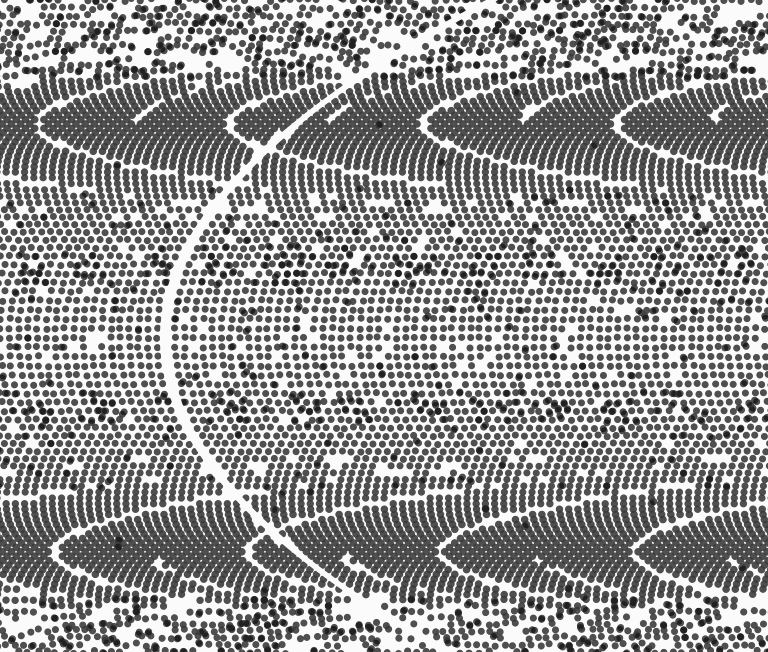
Reproduce this pattern procedurally as a Shadertoy shader.

```glsl
// Grey dots in bowed rows, packed into two bands with white chevrons and a white arc.

const float BAND = 27.86;  // distance from the axis to each dense band
const float ROWS = 31.01;  // rows between the axis and a band
const float COLUMN = 1.2;  // spacing of dots along a row

// Hash without sine
float hash(vec2 p) {
    vec3 q = fract(vec3(p.xyx) * 0.1031);
    q += dot(q, q.yzx + 33.33);
    return fract((q.x + q.y) * q.z);
}

// Height of a row: loose at the axis, tight inside the bands
float rowHeight(float row) {
    return 0.8984 * row + 3.213 * sin(row * 3.14159 / ROWS);
}

float rowPitch(float row) {
    return 0.8984 + 0.3255 * cos(row * 3.14159 / ROWS);
}

// Nearest row to a height, by Newton steps
float rowAt(float y) {
    float row = y / 0.8984;
    for (int k = 0; k < 6; k++) row -= (rowHeight(row) - y) / rowPitch(row);
    return floor(row + 0.5);
}

// Distance to the large parabolic arc
float arcDistance(vec2 p) {
    return abs(p.x - 21.5 - 0.022 * p.y * p.y) / length(vec2(1.0, 0.044 * p.y));
}

// True where dots are left out: arc, chevrons, ragged outer rows, thin middle
bool isGap(vec2 p, vec2 id) {
    float outward = abs(p.y) - BAND;
    float tip = p.y > 0.0 ? 4.95 : 7.16;
    float u = (p.x - tip - 0.42 * outward * outward) / 25.1;
    float slope = length(vec2(1.0, 0.84 * outward));
    float chevron = abs(fract(u + 0.5) - 0.5) * 25.1 / slope;
    float halfChevron = abs(fract(u) - 0.5) * 25.1 / slope;
    float width = 0.5 - 0.025 * abs(outward);
    bool inBand = outward > -13.0 && outward < 10.0;
    float chance = hash(id + 5.0);
    float pairChance = hash(floor(id * vec2(0.5, 1.0)) + 11.0);
    float lens = 0.5 + 0.5 * cos(6.28318 * (p.x - 37.0) / 12.5);
    return arcDistance(p) < mix(0.75, 0.5, min(abs(p.y) / BAND, 1.0))
        || (inBand && chevron < width && (outward > -8.0 || chance < 0.6))
        || (inBand && outward > 0.1 && halfChevron < width - 0.06 && chance < 0.85)
        || (outward > 5.5 && pairChance < 0.18)
        || (abs(p.y) < 18.0 && chance < 0.04)
        || (abs(p.y) < 3.0 && chance < 0.25 * lens * lens);
}

// Chance that a dot is doubled, in clusters along two strips
float doubling(vec2 p) {
    float strip = (abs(p.y) - 9.1) / 2.0;
    float start = p.y > 0.0 ? 3.65 : 5.2;
    float cluster = 0.5 + 0.5 * cos(6.28318 * (p.x - start) / 8.4);
    float base = abs(p.y) < 20.0 ? 0.07 : 0.006;
    if (abs(p.y) > BAND + 6.0) base = 0.3;
    return base + 0.85 * exp(-strip * strip) * cluster;
}

float disc(vec2 p, float radius, float blur) {
    return 1.0 - smoothstep(-blur, blur, length(p) - radius);
}

void mainImage(out vec4 fragColor, in vec2 fragCoord) {
    // The canvas is 100 units wide; the axis of symmetry is at y = 0
    float unit = 100.0 / iResolution.x;
    vec2 p = fragCoord * unit - vec2(0.0, 40.9);
    float blur = 0.6 * unit;
    float nearestRow = rowAt(p.y);
    float top = 0.0, total = 0.0, doubled = 0.0;

    // Dots of the neighbouring rows and columns
    for (int a = -2; a <= 2; a++) {
        float row = nearestRow + float(a);
        float shift = 0.75 * row * row / ROWS;
        float nearestColumn = floor(p.x / COLUMN - shift + 0.5);
        for (int b = -1; b <= 1; b++) {
            float column = nearestColumn + float(b);
            vec2 id = vec2(column, row) + 200.0;
            vec2 center = vec2(COLUMN * (column + shift), rowHeight(row));
            if (isGap(center, id)) continue;

            float outer = smoothstep(4.0, 10.0, abs(center.y) - BAND);
            float inner = 1.0 - smoothstep(12.0, 20.0, abs(center.y));
            float dense = 1.0 - smoothstep(4.0, 9.0, abs(abs(center.y) - BAND));
            vec2 jitter = vec2(hash(id + 17.0), hash(id + 41.0)) - 0.5;
            vec2 offset = p - center - jitter * (0.45 * outer + 0.25 * inner);
            float radius = mix(0.455, 0.49, dense);
            float cover = disc(offset, radius, blur);

            // Second dot partly on top of the first
            if (hash(id + 73.0) < doubling(center)) {
                float twin = disc(offset - jitter * 0.65, radius, blur);
                doubled = max(doubled, min(cover, twin));
                cover = max(cover, twin);
            }
            top = max(top, cover);
            total += cover;
        }
    }

    // Paper, single ink, overlaps of neighbours, then doubled dots
    vec3 color = mix(vec3(0.985), vec3(0.31), top);
    color = mix(color, vec3(0.23), clamp(total - top, 0.0, 1.0));
    color = mix(color, vec3(0.13), doubled);

    // Clean core of the arc
    float halfWidth = mix(0.68, 0.36, min(abs(p.y) / BAND, 1.0));
    float core = 1.0 - smoothstep(-blur, blur, arcDistance(p) - halfWidth);
    fragColor = vec4(mix(color, vec3(0.985), core), 1.0);
}
```
